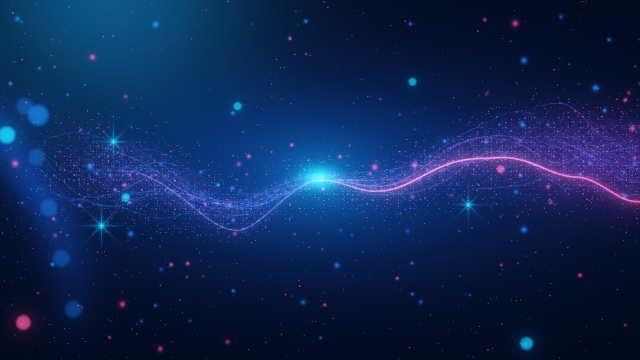
Reproduce this background procedurally as a WebGL 1 fragment shader.

```glsl
precision highp float;
// Glowing energy stream across a dark navy field: a thin bright thread crosses
// wispy strands and dense dust, with a cyan flare at its narrow waist.
// Strands and particles come from loops and hashed grids; light is screened on.
uniform vec2 u_resolution;

const vec3 NAVY = vec3(0.010, 0.034, 0.110);
const vec3 TEAL = vec3(0.03, 0.30, 0.40);
const vec3 BLUE = vec3(0.05, 0.36, 0.98);
const vec3 CYAN = vec3(0.03, 0.75, 1.15);
const vec3 VIOLET = vec3(0.40, 0.20, 0.82);
const vec3 PINK = vec3(1.1, 0.22, 0.48);
const vec2 FLARE = vec2(0.887, 0.505);
const float STRAND_WIDTH = 0.0014;
const float THREAD_WIDTH = 0.0021;
const int STRANDS = 20;

float hash(vec2 p) {
  return fract(sin(dot(p, vec2(127.1, 311.7))) * 43758.545);
}

// Smooth value noise
float noise(vec2 p) {
  vec2 i = floor(p);
  vec2 f = fract(p);
  f = f * f * (3.0 - 2.0 * f);
  return mix(mix(hash(i), hash(i + vec2(1.0, 0.0)), f.x),
    mix(hash(i + vec2(0.0, 1.0)), hash(i + 1.0), f.x), f.y);
}

// Elliptical Gaussian falloff
float blob(vec2 d, vec2 size) {
  d /= size;
  return exp(-dot(d, d));
}

// Height of the bright thread
float threadY(float x) {
  return 0.525 - 0.162 * smoothstep(0.36, 0.66, x)
    + 0.139 * smoothstep(0.66, 0.89, x) - 0.034 * smoothstep(0.89, 1.03, x)
    + 0.095 * smoothstep(1.03, 1.34, x) - 0.054 * smoothstep(1.38, 1.62, x)
    - 0.067 * smoothstep(1.60, 1.76, x) + 0.003 * sin(27.0 * x);
}

// Centre and half width of the strand bundle
float bundleY(float x) {
  float lift = 0.5 + 0.17 * smoothstep(0.95, 1.75, x) + 0.12 * (1.0 - smoothstep(0.0, 0.4, x));
  return mix(threadY(x), lift, 0.5);
}
float bundleSpread(float x) {
  return 0.018 + 0.080 * smoothstep(0.0, 0.75, abs(x - FLARE.x));
}

// Thin line with a faint halo, from a distance
float line(float d, float width) {
  float w = max(width, 0.55 / u_resolution.y);
  return exp(-d * d / (w * w)) + 0.10 * exp(-abs(d) / (5.0 * w));
}

// Wisps that fade in and out along their length, broken up by grain
vec3 strands(vec2 p, float grain) {
  vec3 sum = vec3(0.0);
  float mid = bundleY(p.x);
  float spread = bundleSpread(p.x);
  for (int i = 0; i < STRANDS; i++) {
    float k = float(i);
    float h = hash(vec2(k, 3.7));
    float lane = 1.8 * (k + 0.5) / float(STRANDS) - 0.9;
    float wave = 0.5 * sin(p.x * (5.0 + 9.0 * h) + 6.28 * hash(vec2(k, 9.1)));
    wave += 0.5 * (noise(vec2(p.x * 9.0, k * 5.3)) - 0.5);
    float d = p.y - mid - spread * (lane + wave);
    float fade = smoothstep(0.3, 0.8, noise(vec2(p.x * 5.0 + 3.0 * k, k * 7.7)));
    vec3 tint = mix(BLUE, VIOLET, smoothstep(0.3, 0.9, h + 0.3 * (p.x - FLARE.x)));
    sum += tint * line(d, STRAND_WIDTH) * fade * (0.25 + 0.35 * h);
  }
  return sum * (0.45 + 0.9 * grain) * smoothstep(0.02, 0.30, p.x);
}

vec3 thread(vec2 p, float grain) {
  float slope = (threadY(p.x + 0.004) - threadY(p.x - 0.004)) / 0.008;
  float d = (p.y - threadY(p.x)) / sqrt(1.0 + slope * slope);
  float right = smoothstep(0.84, 1.15, p.x);
  vec3 tint = mix(vec3(0.42, 0.32, 1.0), PINK * 1.5, right);
  tint += vec3(0.15, 0.22, 0.2) * right * (1.0 - smoothstep(1.3, 1.7, p.x));
  float power = mix(0.5 + 0.6 * grain, 1.2, right) * smoothstep(0.18, 0.50, p.x);
  return tint * power * (line(d, THREAD_WIDTH) + 0.14 * exp(-abs(d) / 0.018));
}

// One jittered light per grid cell; dense near the bundle, sparse elsewhere
vec3 particles(vec2 p, float cells, float size, float sparse, float dense, float seed) {
  vec2 id = floor(p * cells);
  vec2 jitter = vec2(hash(id + seed), hash(id + seed + 17.3));
  vec2 c = (id + 0.3 + 0.4 * jitter) / cells;
  float w = 0.045 + 0.75 * bundleSpread(c.x);
  float band = blob(vec2(0.0, c.y - bundleY(c.x) + 0.01), vec2(1.0, w));
  band *= smoothstep(0.0, 0.35, c.x);
  float on = step(hash(id + seed + 41.9), sparse + dense * band);
  float power = hash(id + seed + 73.1);
  float r = length(p - c) * cells;
  float scale = size * (0.5 + 0.5 * power);
  float glow = exp(-r * r / (scale * scale)) + 0.25 * exp(-r / scale);
  float warm = step(0.54, hash(id + seed + 5.5));
  vec3 tint = mix(BLUE * 1.2, mix(PINK, VIOLET * 1.3, 0.6 * band), warm);
  return tint * glow * on * (0.25 + 0.75 * power) * (1.0 - smoothstep(0.18, 0.32, r));
}

// Out-of-focus disc with a halo
float disc(vec2 d, float radius) {
  float r = length(d);
  return 1.0 - smoothstep(radius * 0.65, radius * 1.25, r) + 0.35 * exp(-r / radius);
}

// Eight-pointed star
float star(vec2 d, float size) {
  vec2 a = abs(d);
  vec2 b = abs(vec2(d.x + d.y, d.x - d.y)) * 0.707;
  float w = 0.002;
  float rays = exp(-a.x / w - a.y / size) + exp(-a.y / w - a.x / size);
  rays += 0.8 * (exp(-b.x / w - b.y / size) + exp(-b.y / w - b.x / size));
  return rays + 0.6 * exp(-length(d) / (0.3 * size));
}

void main() {
  vec2 p = gl_FragCoord.xy / u_resolution.y;
  p.x *= 1.7778 * u_resolution.y / u_resolution.x;
  float grain = noise(p * 140.0);

  // Background glows
  vec3 col = NAVY + TEAL * blob(p - vec2(0.30, 1.04), vec2(0.40, 0.35));
  col += vec3(0.02, 0.14, 0.32) * blob(p - FLARE, vec2(0.55, 0.24));
  col += vec3(0.01, 0.045, 0.10) * blob(p - vec2(0.85, 0.55), vec2(1.1, 0.42));
  col += vec3(0.14, 0.05, 0.19) * blob(p - vec2(1.70, 0.54), vec2(0.30, 0.13));
  float veil = p.x - 0.20 + 0.30 * smoothstep(0.2, 0.9, p.y);
  col += vec3(0.03, 0.12, 0.30) * blob(vec2(veil, p.y - 0.52), vec2(0.07, 0.30));

  // Stream and scattered lights
  float haze = blob(vec2(0.0, p.y - bundleY(p.x)), vec2(1.0, bundleSpread(p.x)));
  vec3 light = VIOLET * haze * (0.08 + 0.3 * grain) * smoothstep(0.05, 0.35, p.x);
  light += strands(p, grain) + thread(p, grain);
  light += particles(p, 125.0, 0.24, 0.01, 0.75, 1.0) * 0.8;
  light += particles(p, 75.0, 0.17, 0.02, 0.60, 2.0) * 0.9;
  light += particles(p, 24.0, 0.11, 0.05, 0.30, 3.0) * 1.2;
  light += particles(p, 10.0, 0.075, 0.16, 0.30, 4.0) * 1.2;

  // Column of blue discs, then the larger accents
  for (int i = 0; i < 5; i++) {
    float k = float(i);
    light += BLUE * 0.42 * disc(p - vec2(0.068 + 0.034 * k, 0.705 - 0.141 * k), 0.024);
  }
  light += BLUE * 0.9 * disc(p - vec2(0.106, 0.680), 0.029);
  light += CYAN * 1.3 * disc(p - vec2(0.019, 0.625), 0.023);
  light += PINK * disc(p - vec2(0.065, 0.104), 0.020);
  light += CYAN * 0.9 * disc(p - vec2(1.463, 0.046), 0.018);
  light += CYAN * disc(p - vec2(0.660, 0.705), 0.011);
  light += CYAN * 0.9 * disc(p - vec2(1.146, 0.773), 0.011);
  light += CYAN * 0.9 * disc(p - vec2(0.349, 0.451), 0.012);
  light += PINK * disc(p - vec2(1.391, 0.530), 0.011);
  light += CYAN * 1.3 * star(p - vec2(0.315, 0.606), 0.022);
  light += CYAN * 1.3 * star(p - vec2(0.282, 0.373), 0.024);
  light += CYAN * 1.2 * star(p - vec2(1.301, 0.431), 0.020);

  // Central flare
  vec2 f = p - FLARE;
  light += CYAN * 2.0 * blob(f, vec2(0.042, 0.026));
  light += CYAN * 0.9 * exp(-length(f * vec2(0.7, 1.0)) / 0.055);
  light += vec3(0.3, 0.6, 0.5) * blob(f, vec2(0.018, 0.012));

  gl_FragColor = vec4(1.0 - (1.0 - col) * exp(-light), 1.0);
}
```
